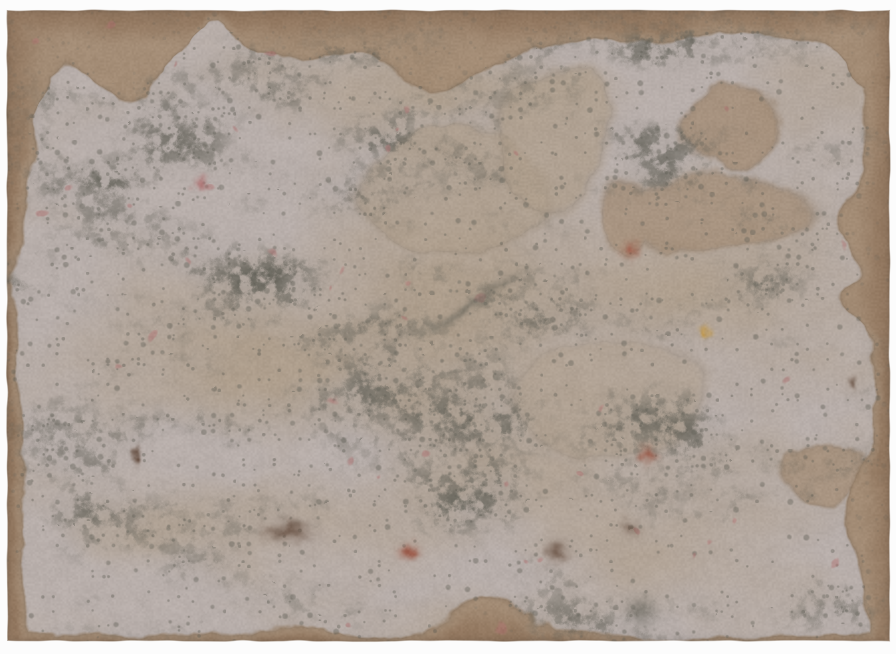
This texture is drawn by a WebGL 2 fragment shader. Its source:

```glsl
#version 300 es
precision highp float;
uniform vec2 u_resolution;
out vec4 fragColor;

const vec3 PAPER = vec3(.722, .685, .67);
const vec3 TAN = vec3(.68, .615, .54);
const vec3 OCHRE = vec3(.635, .54, .445);
const vec3 BROWN = vec3(.55, .44, .345);
const vec3 MOULD = vec3(.38, .375, .34);
const vec3 RUST = vec3(.6, .32, .25);
const vec3 PINK = vec3(.68, .43, .43);
const vec3 UMBER = vec3(.34, .24, .18);
const vec3 YELLOW = vec3(.77, .6, .28);

float hash(vec2 p) {
  return fract(sin(dot(p, vec2(127.1, 311.7))) * 43758.5);
}

float noise(vec2 p) {
  vec2 i = floor(p), f = fract(p);
  f = f * f * (3. - 2. * f);
  return mix(mix(hash(i), hash(i + vec2(1, 0)), f.x),
             mix(hash(i + vec2(0, 1)), hash(i + 1.), f.x), f.y);
}

float fbm(vec2 p) {
  float sum = 0., amp = .5;
  for (int i = 0; i < 5; i++) {
    sum += amp * noise(p);
    p = mat2(1.6, 1.2, -1.2, 1.6) * p + 7.3;
    amp *= .5;
  }
  return sum;
}

float bump(float x, float centre, float width) {
  float t = (x - centre) / width;
  return exp(-t * t);
}

// Ellipses hold centre in xy, radius in zw
float glow(vec2 p, vec4 e) {
  vec2 q = (p - e.xy) / e.zw;
  return exp(-dot(q, q));
}

float blob(vec2 p, vec4 e) {
  return (1. - length((p - e.xy) / e.zw)) * min(e.z, e.w);
}

// Flat wash with a darker tide line
vec3 stain(vec3 base, float depth, vec3 tint, float strength, float soft) {
  base = mix(base, tint, strength * smoothstep(-soft, soft, depth));
  return base * (1. - .1 * strength * exp(-abs(depth - .002) / .003));
}

vec3 spot(vec3 base, vec2 p, vec3 tint, float strength, vec4 e) {
  return mix(base, tint, strength * glow(p, e));
}

// Scattered dots, one candidate per grid cell
float specks(vec2 p, float scale, float chance, float seed, float aa) {
  vec2 cell = floor(p * scale) + seed;
  vec2 centre = .3 + .4 * vec2(hash(cell + 3.1), hash(cell + 8.7));
  float d = length(fract(p * scale) - centre) - .08 - .2 * hash(cell + 5.3);
  return step(hash(cell), chance) * (1. - smoothstep(-.08, .08 + aa * scale, d));
}

// Depth inside the stained rim along all four sides
float rimDepth(vec2 p, vec2 lo, vec2 hi) {
  float top = .045 + .17 * bump(p.x, 0., .07) + .1 * bump(p.x, .2, .075)
    - .04 * bump(p.x, .33, .03) + .035 * bump(p.x, .45, .08)
    + .075 * bump(p.x, .67, .12) + .06 * bump(p.x, 1.34, .04);
  float right = .028 + .05 * bump(p.y, .65, .06) + .05 * bump(p.y, .535, .03)
    + .03 * bump(p.y, .22, .09);
  float left = .018 + .02 * bump(p.y, .8, .1);
  float bottom = .012 + .04 * bump(p.x, .74, .07);
  return max(max(top - hi.y + p.y, right - hi.x + p.x),
             max(left + lo.x - p.x, bottom + lo.y - p.y));
}

// Amount of mould, gathered in horizontal drifts
float mouldGrowth(vec2 p, vec2 w) {
  float drift = glow(w, vec4(.2, .76, .17, .06)) + glow(w, vec4(.62, .81, .12, .04))
    + glow(w, vec4(1.17, .76, .15, .05)) + glow(w, vec4(.73, .56, .08, .05))
    + glow(w, vec4(1.07, .36, .12, .05)) + glow(w, vec4(.53, .37, .18, .05))
    + glow(w, vec4(.41, .58, .09, .03)) + glow(w, vec4(.72, .24, .09, .05));
  return clamp(.55 * drift + 2.2 * (fbm(p * vec2(7, 14) + 50.) - .46), 0., 1.);
}

void main() {
  vec2 p = gl_FragCoord.xy / u_resolution.y;
  float aa = 1. / u_resolution.y;
  vec2 lo = vec2(.011, .02), hi = vec2(u_resolution.x * aa - .01, .984);
  vec2 warp = vec2(fbm(p * 9.), fbm(p * 9. + 31.)) - .48;
  vec2 w = p + .075 * warp;

  // Paper with broad discolouration
  float soft = glow(w, vec4(.41, .45, .27, .1)) + glow(w, vec4(.66, .58, .18, .13))
    + glow(w, vec4(.32, .21, .27, .08)) + glow(w, vec4(1.14, .55, .2, .13))
    + glow(w, vec4(.62, .86, .35, .05)) + .5 * glow(w, vec4(.85, .25, .3, .15));
  float cloud = fbm(p * vec2(4, 7) + 12.) - .45;
  vec3 col = mix(PAPER, TAN, clamp(.65 * soft + 1.3 * cloud, 0., .9));

  // Inner water stains
  col = stain(col, blob(w, vec4(.695, .71, .15, .085)), TAN, .65, .008);
  col = stain(col, blob(w, vec4(.855, .785, .085, .095)), TAN, .7, .012);
  col = stain(col, blob(w, vec4(.927, .394, .15, .085)), TAN, .55, .012);
  float pair = max(blob(w, vec4(1.1, .68, .15, .055)), blob(w, vec4(.975, .68, .05, .055)));
  col = stain(col, pair, OCHRE, .65, .008);
  col = stain(col, blob(w, vec4(1.123, .805, .08, .06)), OCHRE, .75, .006);
  col = stain(col, blob(w, vec4(1.257, .273, .06, .05)), OCHRE, .7, .005);

  // Rim, deepening outwards
  float rim = rimDepth(p + .06 * warp, lo, hi);
  float inRim = smoothstep(0., .02, rim);
  col = stain(col, rim, OCHRE, .92, .003);
  vec2 margin = min(p - lo, hi - p);
  float side = min(margin.x, margin.y);
  col = mix(col, BROWN, .75 * inRim * (1. - smoothstep(0., .06, side + .05 * warp.x)));

  // Mould grit and specks
  float growth = mouldGrowth(p, w);
  float clean = 1. - .6 * inRim;
  float grit = smoothstep(.48, .78, fbm(p * 75.) + .16 * growth);
  col = mix(col, MOULD, clean * growth * (.1 + .75 * grit));
  float dots = max(specks(p, 75., .05 + .2 * growth, 1., aa), specks(p, 130., .04 + .12 * growth, 17., aa));
  col = mix(col, MOULD, .42 * clean * dots);
  col = mix(col, PINK, .45 * specks(w, 48., .015, 40., aa));

  // Slanting streak
  vec2 q = mat2(.87, -.5, .5, .87) * (w - vec2(.71, .545));
  col = spot(col, q, MOULD, .5, vec4(0, 0, .075, .008));

  // Smudges and coloured spots
  vec2 s = p + .012 * (vec2(noise(p * 90.), noise(p * 90. + 9.)) - .5);
  col = spot(col, s, UMBER, .65, vec4(.44, .187, .03, .014));
  col = spot(col, s, UMBER, .65, vec4(.85, .155, .015, .015));
  col = spot(col, s, UMBER, .45, vec4(.963, .192, .013, .011));
  col = spot(col, s, UMBER, .8, vec4(.21, .301, .005, .01));
  col = spot(col, s, UMBER, .6, vec4(1.305, .415, .006, .009));
  col = spot(col, s, MOULD, .5, vec4(.98, .064, .02, .02));
  col = spot(col, s, RUST, .85, vec4(.627, .157, .013, .01));
  col = spot(col, s, RUST, .75, vec4(.99, .304, .012, .012));
  col = spot(col, s, RUST, .75, vec4(.963, .617, .011, .011));
  col = spot(col, s, PINK, .8, vec4(.306, .72, .009, .009));
  col = spot(col, s, YELLOW, .8, vec4(1.078, .492, .008, .008));

  // Fibre grain and cut edge
  col += .035 * (noise(p * 330.) - .5) + .03 * (fbm(p * 40.) - .48);
  col *= 1. - .12 * exp(-max(side, 0.) / .004);
  float ragged = side + .003 * (noise(p * 35.) - .5);
  fragColor = vec4(mix(vec3(.99), col, smoothstep(-aa, aa, ragged)), 1);
}
```
